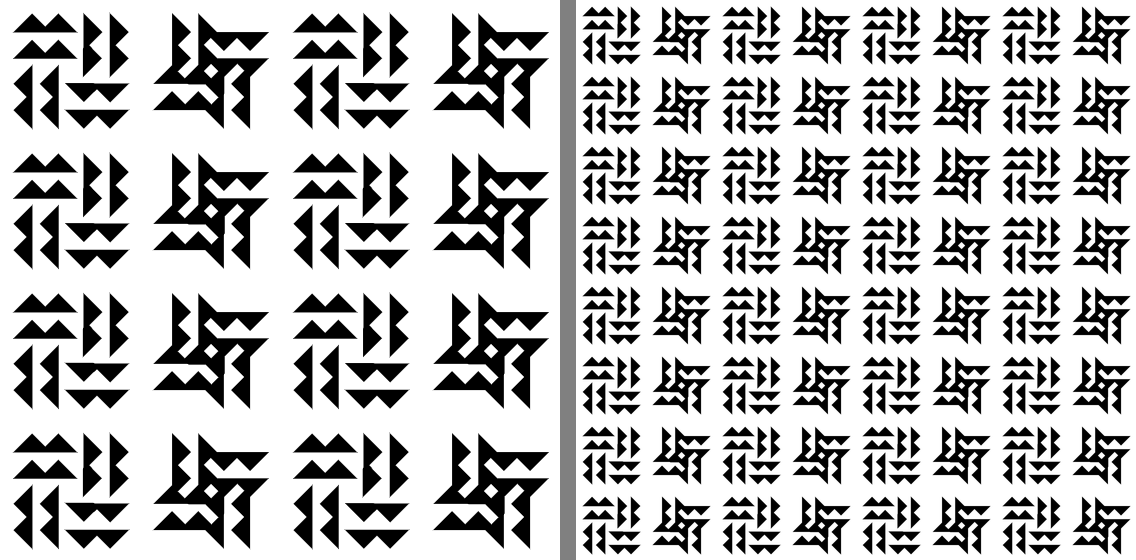
Left: one tile. Right: repeated 2 by 2.
Give the GLSL for this pattern, as a Shadertoy shader.

```glsl
// Black sawtooth weave blocks alternating with notched pinwheel stars on white, four by four.

float hash(vec3 p) {
    p = fract(p * vec3(0.137, 0.173, 0.191) + 0.31);
    p += dot(p, p.yzx + 19.7);
    return fract((p.x + p.y) * p.z);
}

// Strip with a flat base at the given height and two teeth rising above it
float toothedStrip(vec2 p, float base) {
    float height = 26.0 - abs(abs(p.x + 35.5) - 18.0);
    return max(p.y - base, (base - height - p.y) * 0.707);
}

// One quarter of the weave: an outer and an inner strip
float weaveQuarter(vec2 p, float slip) {
    slip *= smoothstep(-33.0, -30.0, p.x);
    return min(toothedStrip(p, -53.0), toothedStrip(p, -17.0 + slip));
}

// One quarter of the star: a spike and a toothed arm above a white channel
float starQuarter(vec2 p, float slip) {
    slip *= smoothstep(-33.0, -30.0, p.y);
    float side = -17.5 - slip - p.x;
    float top = min((p.x - 61.5 - p.y) * 0.707, -53.5 - p.y);
    float tip = (p.x + p.y - 26.0) * 0.707;
    float teeth = 8.0 + abs(mod(p.x - 17.5, 36.0) - 18.0);
    float arm = (p.y + 53.5 - teeth) * 0.707;
    float hub = (p.x - p.y - 26.0) * 0.707;
    float outline = max(max(side, top), max(tip, p.y));
    return max(outline, min(arm, hub));
}

void mainImage(out vec4 fragColor, in vec2 fragCoord) {
    // Cells counted from the upper left, each 192 units wide
    vec2 uv = fragCoord / iResolution.xy;
    vec2 grid = vec2(uv.x, 1.0 - uv.y) * 4.0;
    vec2 cell = floor(grid);
    vec2 p = fract(grid) * 192.0 - 97.5;
    int column = int(mod(cell.x, 2.0));

    // Four quarter turns, two of them with a slightly slipped inner edge
    float d = 1e3;
    vec2 q = p;
    for (int k = 0; k < 4; k++) {
        int turn = k - column;
        float slip = 0.0;
        if (turn == 1 || turn == 2) slip = mix(0.4, 1.3, hash(vec3(cell, float(k))));
        d = min(d, column == 0 ? weaveQuarter(q, slip) : starQuarter(q, slip));
        q = vec2(q.y, -q.x);
    }

    // Diamond hole in the star
    if (column == 1) d = max(d, (10.0 - abs(p.x) - abs(p.y)) * 0.707);

    float pixel = 768.0 / min(iResolution.x, iResolution.y);
    float ink = clamp(0.5 - d / pixel, 0.0, 1.0);
    fragColor = vec4(vec3(1.0 - ink), 1.0);
}
```
